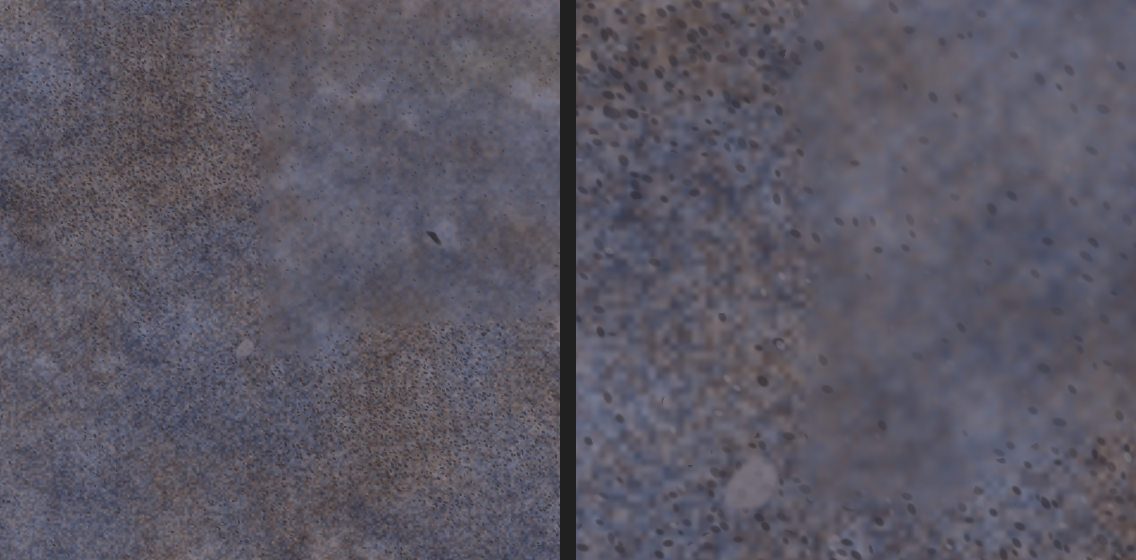
Left, the full canvas; right, a detail of the centre.
Give the GLSL for this texture, as a WebGL 2 fragment shader.

```glsl
#version 300 es
precision highp float;

uniform vec2 u_resolution;
out vec4 fragColor;

float hash(vec2 p) {
    return fract(sin(dot(p, vec2(127.1, 311.7))) * 43758.5453);
}

float noise(vec2 p) {
    vec2 i = floor(p), f = fract(p);
    f = f * f * (3.0 - 2.0 * f);
    return mix(mix(hash(i), hash(i + vec2(1, 0)), f.x),
               mix(hash(i + vec2(0, 1)), hash(i + vec2(1, 1)), f.x), f.y);
}

// Layered noise centred on zero
float fbm(vec2 p) {
    float sum = 0.0, amp = 0.5;
    for (int i = 0; i < 5; i++) {
        sum += amp * (noise(p) - 0.5);
        p = mat2(1.6, 1.2, -1.2, 1.6) * p + 17.3;
        amp *= 0.55;
    }
    return sum;
}

// Soft elliptical stain
float stain(vec2 p, vec2 centre, vec2 radius) {
    vec2 d = (p - centre) / radius;
    return exp(-dot(d, d));
}

// Small tilted pits scattered over jittered cells
float pits(vec2 p, float density) {
    vec2 cell = floor(p);
    float cover = 0.0;
    for (int y = -1; y <= 1; y++) {
        for (int x = -1; x <= 1; x++) {
            vec2 id = cell + vec2(x, y);
            vec2 d = p - id - vec2(hash(id + 3.7), hash(id + 9.2));
            float angle = -0.7 + 1.2 * (hash(id + 5.1) - 0.5);
            float c = cos(angle), s = sin(angle);
            d = mat2(c, -s, s, c) * d * vec2(0.75, 1.2);
            float radius = mix(0.18, 0.36, hash(id + 1.3));
            float present = step(hash(id + 21.4), density);
            float pit = 1.0 - smoothstep(radius - 0.14, radius + 0.14, length(d));
            cover = max(cover, present * pit * mix(0.5, 1.0, hash(id + 31.8)));
        }
    }
    return cover;
}

void main() {
    vec2 uv = gl_FragCoord.xy / u_resolution;
    vec2 warp = vec2(fbm(uv * 9.0), fbm(uv * 9.0 + 40.0));
    vec2 p = uv + 0.05 * warp;

    // Smoother slab with a ragged border at the upper right
    float floorLine = 0.36 + 0.07 * smoothstep(0.53, 0.68, p.x);
    float slab = smoothstep(0.445, 0.465, p.x + 0.03 * (uv.y - 0.6))
               * smoothstep(floorLine - 0.012, floorLine + 0.012, p.y);

    // Brown weathering over blue-grey
    float worn = stain(p, vec2(0.27, 0.70), vec2(0.20, 0.17))
               + 0.6 * stain(p, vec2(0.27, 0.95), vec2(0.12, 0.10))
               + 0.7 * stain(p, vec2(0.03, 0.65), vec2(0.12, 0.06))
               + stain(p, vec2(0.79, 0.24), vec2(0.20, 0.13));
    float upper = stain(p, vec2(0.55, 0.92), vec2(0.18, 0.22));
    float olive = stain(p, vec2(0.86, 0.885), vec2(0.15, 0.05));
    float brown = smoothstep(0.1, 0.9,
        0.36 + 0.5 * worn + 0.4 * upper + 1.4 * fbm(uv * 7.0 + 8.0));
    vec3 color = mix(vec3(0.342, 0.343, 0.412), vec3(0.372, 0.337, 0.352), brown);
    color = mix(color, vec3(0.42, 0.395, 0.39), 0.75 * olive);

    // Cloudy tone and pale bloom
    color += 0.13 * fbm(uv * 5.0 + 60.0) + 0.10 * fbm(uv * 19.0 + 25.0);
    float bloom = smoothstep(0.08, 0.32, fbm(uv * 12.0 + 90.0));
    color += vec3(0.06, 0.065, 0.08) * bloom * (1.0 - 0.6 * worn);
    color += vec3(0.07, 0.07, 0.08) * stain(p, vec2(0.95, 1.0), vec2(0.22, 0.05));
    color -= vec3(0.045, 0.035, 0.025) * stain(p, vec2(0.72, 0.49), vec2(0.2, 0.06));

    // Mineral grain, crisp outside the slab and blurred within it
    float crisp = noise(uv * 235.0) + 0.7 * noise(uv * 130.0 + 11.0) - 0.85;
    float soft = noise(uv * 105.0 + 7.0) + 0.4 * noise(uv * 190.0) - 0.7;
    color += mix(0.115 * crisp, 0.065 * soft, slab);
    float tint = noise(uv * 150.0 + 33.0) - 0.5;
    color += vec3(0.05, 0.005, -0.045) * tint * mix(1.0, 0.7, slab);

    // Dark pits cluster in the worn areas
    float density = clamp(0.08 + 0.75 * worn + 1.3 * fbm(uv * 11.0 + 3.0), 0.03, 0.8);
    density = mix(density, 0.05 + 0.2 * upper + 0.15 * olive, slab);
    float pit = pits(uv * 125.0 + 2.0 * warp, density);
    color = mix(color, vec3(0.20, 0.185, 0.215), pit * mix(0.72, 0.45, slab));

    // Sparse pale flecks
    float fleck = pits(uv * 150.0 + 70.0, 0.035);
    color = mix(color, vec3(0.53, 0.51, 0.55), fleck * mix(0.55, 0.15, slab));

    // One pale chip and one dark gouge
    float chip = 1.0 - smoothstep(0.7, 1.15, length((p - vec2(0.434, 0.376)) / vec2(0.013, 0.018)));
    color = mix(color, vec3(0.49, 0.46, 0.50), 0.7 * chip);
    vec2 g = mat2(0.75, -0.66, 0.66, 0.75) * (p - vec2(0.768, 0.58));
    g = vec2(g.x, g.y);
    float gouge = 1.0 - smoothstep(0.5, 1.2, length(vec2(g.x / 0.006, g.y / 0.017).yx));
    color = mix(color, vec3(0.17, 0.16, 0.17), 0.8 * gouge);

    fragColor = vec4(clamp(color, 0.0, 1.0), 1.0);
}
```
